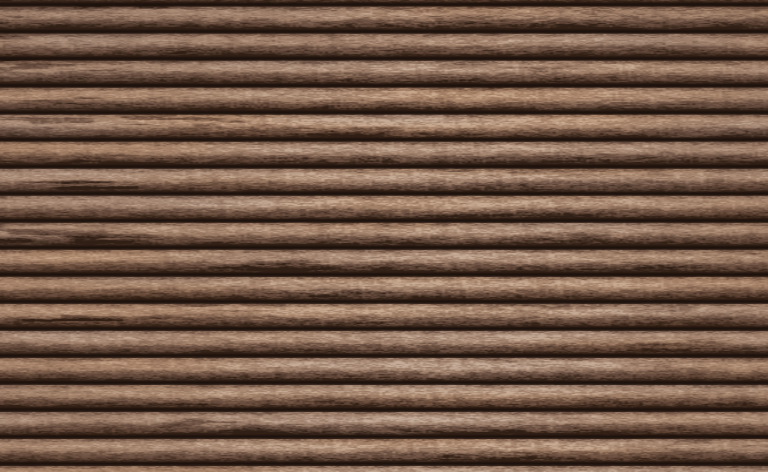
This texture is drawn by a WebGL 1 fragment shader. Its source:

```glsl
precision highp float;
// Horizontal rounded wooden slats, lit from above, with dark crevices between.
// Each slat is a shading profile across its height; stretched value noise,
// offset by a hash per slat, adds fibres, pores, dark streaks and tone shifts.

uniform vec2 u_resolution;

const float SLATS = 17.47;      // slats over the canvas height
const float FIRST_GAP = 0.18;   // first crevice below the top edge, in slats

const vec3 CREVICE = vec3(0.11, 0.065, 0.045);
const vec3 SHADOW = vec3(0.19, 0.12, 0.08);
const vec3 BROWN = vec3(0.42, 0.31, 0.25);
const vec3 TAN = vec3(0.64, 0.51, 0.42);
const vec3 PALE = vec3(0.78, 0.67, 0.58);

float hash(vec2 p) {
  return fract(sin(dot(p, vec2(127.1, 311.7))) * 43758.5453);
}

float noise(vec2 p) {
  vec2 i = floor(p);
  vec2 f = fract(p);
  f = f * f * (3.0 - 2.0 * f);
  float low = mix(hash(i), hash(i + vec2(1.0, 0.0)), f.x);
  float high = mix(hash(i + vec2(0.0, 1.0)), hash(i + vec2(1.0, 1.0)), f.x);
  return mix(low, high, f.y);
}

// Brightness across one slat: t runs from its top (0) to its bottom (1)
float slatProfile(float t) {
  float lit = mix(0.48, 0.80, smoothstep(0.04, 0.27, t));
  float shade = 0.52 * smoothstep(0.36, 0.78, t);
  float under = 0.24 * smoothstep(0.72, 0.96, t);
  return lit - shade - under;
}

// Fine fibres and pores, centred on zero; p.y is measured in slats
float woodGrain(vec2 p) {
  float fibre = noise(p * vec2(38.0, 9.0)) - 0.5;
  float thread = noise(p * vec2(95.0, 19.0) + 17.0) - 0.5;
  float speckle = noise(p * vec2(260.0, 23.0) + 41.0) - 0.5;
  return 0.13 * fibre + 0.20 * thread + 0.19 * speckle;
}

// Sparse long dark veins, gathered in patches
float darkStreaks(vec2 p) {
  float patches = smoothstep(0.60, 0.86, noise(p * vec2(5.0, 2.2) + 5.0));
  float veins = smoothstep(0.38, 0.72, noise(p * vec2(24.0, 9.0) + 73.0));
  return patches * veins;
}

vec3 woodColour(float tone) {
  vec3 c = mix(SHADOW, BROWN, smoothstep(0.0, 0.40, tone));
  c = mix(c, TAN, smoothstep(0.34, 0.74, tone));
  return mix(c, PALE, smoothstep(0.68, 1.0, tone));
}

void main() {
  vec2 uv = gl_FragCoord.xy / u_resolution;
  float aspect = u_resolution.x / u_resolution.y;
  float pixel = SLATS / u_resolution.y;

  // Slat number and position within it, counted from the top
  float row = (1.0 - uv.y) * SLATS - FIRST_GAP;
  float id = floor(row);
  float t = fract(row);
  float seed = hash(vec2(id, 3.7));
  vec2 wood = vec2(uv.x * aspect / 1.63 + seed * 13.0, t + id * 3.0);

  // Rounded shading, with the light strongest right of the centre
  float bend = (noise(vec2(uv.x * 7.0, id + 0.5)) - 0.5) * 0.07;
  float tone = slatProfile(t + bend * t * (1.0 - t) * 4.0);
  float glow = exp(-pow((uv.x - 0.58) / 0.34, 2.0));
  tone *= 0.91 + 0.13 * glow;
  tone *= 1.0 - 0.10 * smoothstep(0.75, 1.0, uv.y);

  // Wear and variation between slats
  float relief = mix(0.45, 1.0, smoothstep(0.02, 0.3, tone));
  tone += woodGrain(wood) * relief * (0.85 + 0.35 * glow);
  tone += (seed - 0.5) * 0.07;
  tone += (noise(wood * vec2(8.0, 2.0) + 29.0) - 0.5) * 0.10;
  tone -= darkStreaks(wood) * mix(0.34, 0.17, smoothstep(0.1, 0.5, uv.x));

  vec3 colour = woodColour(clamp(tone, 0.0, 1.0));
  float warmth = noise(wood * vec2(4.0, 1.5) + 61.0) - 0.5;
  colour *= 1.0 + warmth * vec3(0.03, -0.02, -0.10);

  // Crevice, wider on the shaded underside than on the lit top
  float above = smoothstep(0.10 + pixel, 0.02, 1.0 - t);
  float below = 1.0 - smoothstep(0.035, 0.055 + pixel, t);
  colour = mix(colour, CREVICE, max(above, below) * 0.92);

  gl_FragColor = vec4(colour, 1.0);
}
```
